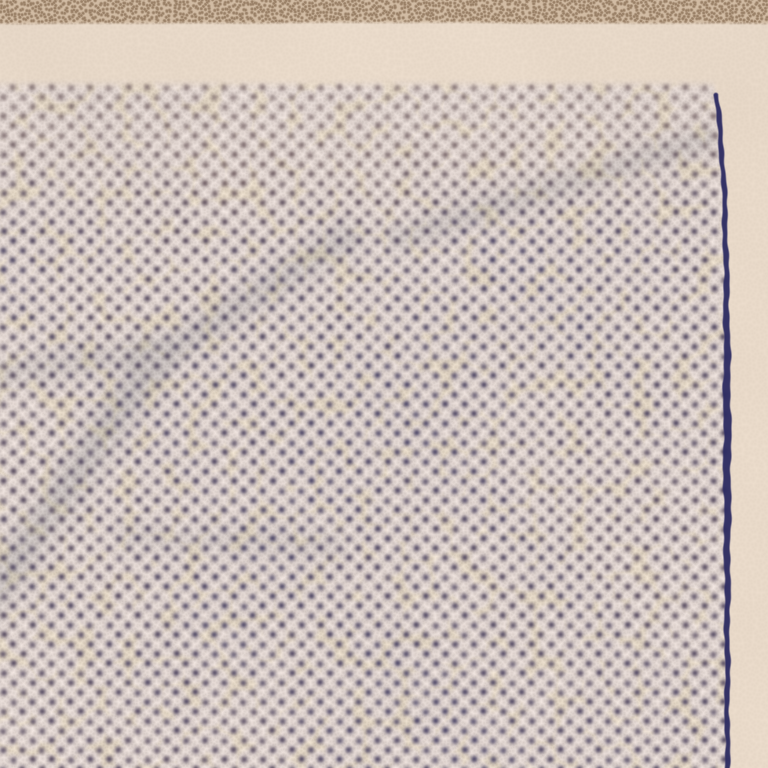
A three.js fragment shader for this texture:

```glsl
// Halftone print on aged paper: a staggered lattice of soft ink dots, ended by
// a cream margin, a grainy strip along the top and a hand-inked line at right.
// Dots are jittered Gaussians; creases are soft segments; grain is cellular.

#define REPEATS 40.0                  // dot periods across and down
#define DOT_PHASE vec2(0.69, 0.43)    // lattice offset, in periods
#define DOT_SPREAD 0.18               // dot softness, in periods
#define DOT_JITTER 0.07               // random shift, in periods
#define FIELD_TOP 0.892
#define STRIP_BOTTOM 0.970
#define LINE_TOP 0.876
#define LINE_HALF_WIDTH 0.0042
#define GRAIN_CELLS 210.0

varying vec2 vUv;

const vec3 MARGIN = vec3(0.910, 0.850, 0.785);
const vec3 FIELD = vec3(0.895, 0.850, 0.830);
const vec3 INK = vec3(0.320, 0.295, 0.420);
const vec3 BROWN_INK = vec3(0.430, 0.355, 0.370);
const vec3 LINE_INK = vec3(0.170, 0.165, 0.380);
const vec3 STRIP_LIGHT = vec3(0.820, 0.735, 0.640);
const vec3 STRIP_DARK = vec3(0.600, 0.500, 0.400);

vec2 hash2(vec2 p) {
  vec3 q = fract(p.xyx * vec3(0.1031, 0.1030, 0.0973));
  q += dot(q, q.yzx + 33.33);
  return fract((q.xx + q.yz) * q.zy);
}

// Distance to the nearest scattered point, about 0 to 1
float cellular(vec2 p) {
  vec2 cell = floor(p);
  float nearest = 2.0;
  for (int y = -1; y <= 1; y++) {
    for (int x = -1; x <= 1; x++) {
      vec2 c = cell + vec2(float(x), float(y));
      nearest = min(nearest, length(c + hash2(c) - p));
    }
  }
  return nearest;
}

// Layered sines for slow tonal drift, about -1 to 1
float drift(vec2 p) {
  return 0.5 * sin(p.x * 7.0 + 2.0 * sin(p.y * 5.0))
       + 0.3 * sin(p.y * 17.0 + 3.0 * sin(p.x * 9.0))
       + 0.2 * sin((p.x + p.y) * 37.0);
}

// Soft band around a segment
float crease(vec2 p, vec2 a, vec2 b, float width) {
  vec2 d = b - a;
  float t = clamp(dot(p - a, d) / dot(d, d), 0.0, 1.0);
  float r = length(p - a - d * t) / width;
  return exp(-r * r);
}

float lineX(float y) {
  return 0.947 - 0.015 * exp(-max(LINE_TOP - y, 0.0) / 0.10)
       + 0.0008 * sin(y * 61.0) + 0.0004 * sin(y * 237.0);
}

// Two interleaved square lattices give the staggered rows
float dots(vec2 uv) {
  float ink = 0.0;
  for (int i = 0; i < 2; i++) {
    vec2 origin = DOT_PHASE + 0.5 * float(i) - 0.5;
    vec2 q = uv * REPEATS - origin;
    vec2 id = floor(q);
    vec2 rnd = hash2(id + 71.0 * float(i) + 13.0);
    vec2 center = (id + 0.5 + origin) / REPEATS;
    vec2 r = (q - id - 0.5 - DOT_JITTER * (rnd - 0.5)) / DOT_SPREAD;
    float inside = step(center.y, FIELD_TOP) * step(center.x, lineX(center.y) - 0.004);
    float fade = mix(1.0, 0.68, smoothstep(0.70, 0.89, center.y));
    ink += inside * fade * mix(0.72, 1.0, rnd.y) * exp(-dot(r, r));
  }
  return ink;
}

void main() {
  vec2 uv = vUv;
  float grain = cellular(uv * GRAIN_CELLS);
  float tone = drift(uv);
  float edge = lineX(uv.y);

  // Paper: cream margin around a cooler printed field
  float field = (1.0 - smoothstep(FIELD_TOP - 0.012, FIELD_TOP + 0.008, uv.y))
              * (1.0 - smoothstep(edge - 0.006, edge + 0.004, uv.x));
  vec3 color = mix(MARGIN, FIELD, field) + 0.008 * tone;

  // Faint ink web between dots, with yellowed gaps
  vec2 wave = cos(6.2832 * (uv * REPEATS - DOT_PHASE));
  float web = wave.x * wave.y;
  color -= field * (0.022 + 0.035 * web);
  float yellow = smoothstep(0.45, 0.8, cellular(uv * REPEATS * 0.9 + 5.0));
  color -= field * yellow * vec3(0.0, 0.005, 0.055);
  color += (grain - 0.5) * mix(0.025, 0.09, field);

  // Creases showing through the print
  float folds = crease(uv, vec2(-0.02, 0.21), vec2(0.20, 0.53), 0.024)
    + 0.8 * crease(uv, vec2(0.20, 0.53), vec2(0.45, 0.69), 0.022)
    + 0.7 * crease(uv, vec2(0.52, 0.69), vec2(0.92, 0.82), 0.018)
    + 0.6 * crease(uv, vec2(-0.02, 0.51), vec2(0.18, 0.54), 0.022)
    + 0.4 * crease(uv, vec2(0.17, 0.30), vec2(0.43, 0.29), 0.020);
  color -= field * min(folds, 1.0) * vec3(0.095, 0.080, 0.070);

  // Halftone dots, browner toward the top and in patches
  float warmth = clamp(0.25 + 0.3 * tone + smoothstep(0.65, 0.88, uv.y), 0.0, 1.0);
  color = mix(color, mix(INK, BROWN_INK, warmth), min(dots(uv) * 0.92, 1.0));

  // Inked border line, thickest at mid height
  float swell = 0.75 + 0.45 * exp(-pow((uv.y - 0.42) / 0.18, 2.0)) + 0.1 * sin(uv.y * 143.0);
  vec2 off = vec2(uv.x - edge, max(uv.y - LINE_TOP, 0.0));
  float stroke = 1.0 - smoothstep(-0.0015, 0.0015, length(off) - LINE_HALF_WIDTH * swell);
  color = mix(color, LINE_INK, stroke * 0.95);

  // Grainy strip along the top
  float strip = smoothstep(-0.003, 0.003, uv.y - STRIP_BOTTOM - 0.001 * tone);
  vec3 speckle = mix(STRIP_DARK, STRIP_LIGHT, smoothstep(0.1, 0.75, grain));
  color = mix(color, speckle, strip);

  gl_FragColor = vec4(clamp(color, 0.0, 1.0), 1.0);
}
```
